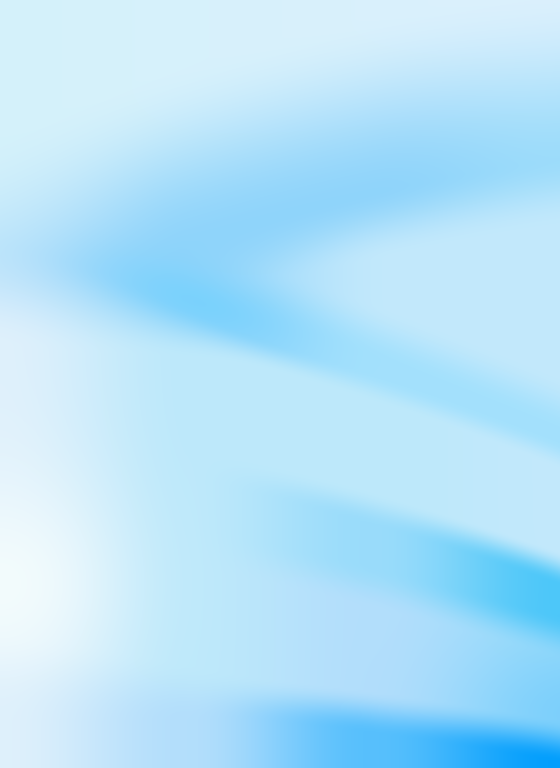
A WebGL 1 fragment shader for this background:

```glsl
precision highp float;
// Soft blue backdrop: a broad arc above a fan of sweeping translucent bands.
// Layers are painted from top to bottom; each fills the area below a quadratic
// edge with a four-stop horizontal colour ramp, then pale and blue glows are added.
uniform vec2 u_resolution;

// Edges: height = x + y*u + z*u*u, in canvas units
const vec3 ARC_EDGE    = vec3(0.610,  0.300, -0.110);
const vec3 WEDGE_EDGE  = vec3(0.550,  0.300, -0.100);
const vec3 STREAK_EDGE = vec3(0.735, -0.220, -0.040);
const vec3 VEIL_EDGE   = vec3(0.622, -0.142, -0.073);
const vec3 RIBBON_EDGE = vec3(0.440, -0.100, -0.080);
const vec3 MIST_EDGE   = vec3(0.330, -0.110, -0.050);
const vec3 FLOOR_EDGE  = vec3(0.115, -0.030, -0.050);

// Half widths of the edges at the left and right sides
const vec2 WEDGE_SOFT  = vec2(0.060, 0.045);
const vec2 STREAK_SOFT = vec2(0.060, 0.035);
const vec2 VEIL_SOFT   = vec2(0.070, 0.018);
const vec2 RIBBON_SOFT = vec2(0.045, 0.022);
const vec2 MIST_SOFT   = vec2(0.060, 0.028);
const vec2 FLOOR_SOFT  = vec2(0.060, 0.028);
const float ARC_FADE   = 0.22;

// Colours
const vec3 SKY_LEFT    = vec3(0.83, 0.945, 0.98);
const vec3 SKY_RIGHT   = vec3(0.86, 0.94, 0.99);
const vec3 LAVENDER    = vec3(0.69, 0.87, 0.98);
const vec3 ARC_BLUE    = vec3(0.56, 0.83, 0.98);
const vec3 ARC_RIGHT   = vec3(0.61, 0.86, 0.98);
const vec3 WEDGE_PALE  = vec3(0.76, 0.91, 0.985);
const vec3 STREAK_BLUE = vec3(0.47, 0.82, 0.99);
const vec3 STREAK_PALE = vec3(0.64, 0.88, 0.99);
const vec3 MILK        = vec3(0.87, 0.94, 0.985);
const vec3 ICE         = vec3(0.74, 0.91, 0.98);
const vec3 HAZE        = vec3(0.70, 0.87, 0.985);
const vec3 CYAN_MID    = vec3(0.60, 0.86, 0.98);
const vec3 CYAN        = vec3(0.30, 0.78, 0.975);
const vec3 AZURE_MID   = vec3(0.34, 0.75, 0.99);
const vec3 AZURE       = vec3(0.01, 0.62, 0.99);
const vec3 GLOW_WHITE  = vec3(0.95, 0.985, 0.99);

// Glows: centre and radius
const vec4 LEFT_GLOW   = vec4(0.00, 0.24, 0.20, 0.14);
const vec4 CORNER_GLOW = vec4(1.05, 0.07, 0.22, 0.09);
const vec4 STREAK_GLOW = vec4(0.36, 0.605, 0.16, 0.040);

float curve(vec3 e, float u) {
  return e.x + u * (e.y + u * e.z);
}

// Coverage of the region below an edge
float below(vec3 edge, vec2 soft, vec2 p) {
  float s = mix(soft.x, soft.y, smoothstep(0.0, 0.5, p.x));
  return 1.0 - smoothstep(-s, s, p.y - curve(edge, p.x));
}

// Evenly spaced four-stop gradient
vec3 ramp(vec3 a, vec3 b, vec3 c, vec3 d, float u) {
  float t = 3.0 * u;
  vec3 col = mix(a, b, smoothstep(0.0, 1.0, t));
  col = mix(col, c, smoothstep(1.0, 2.0, t));
  return mix(col, d, smoothstep(2.0, 3.0, t));
}

float glow(vec4 g, vec2 p) {
  vec2 d = (p - g.xy) / g.zw;
  return exp(-dot(d, d));
}

void main() {
  vec2 p = gl_FragCoord.xy / u_resolution;
  float u = p.x;

  // Sky fading into the broad arc
  vec3 sky = mix(SKY_LEFT, SKY_RIGHT, u);
  vec3 arc = ramp(LAVENDER, ARC_BLUE, ARC_BLUE, ARC_RIGHT, u);
  float rise = p.y - curve(ARC_EDGE, u);
  vec3 col = mix(arc, sky, smoothstep(-0.02, ARC_FADE, rise));

  // Pale wedge opening to the right, and the streak under it
  float wedge = below(WEDGE_EDGE, WEDGE_SOFT, p) * smoothstep(0.3, 0.7, u);
  col = mix(col, WEDGE_PALE, wedge);
  float streak = below(STREAK_EDGE, STREAK_SOFT, p) * smoothstep(0.3, 0.5, u);
  col = mix(col, ramp(ARC_BLUE, ARC_BLUE, STREAK_PALE, STREAK_PALE, u), streak);
  col = mix(col, STREAK_BLUE, 0.9 * glow(STREAK_GLOW, p + vec2(0.0, 0.22 * (u - 0.36))));

  // Alternating pale and blue bands
  vec3 veil = ramp(MILK, ICE, ICE, WEDGE_PALE, u);
  col = mix(col, veil, below(VEIL_EDGE, VEIL_SOFT, p));
  vec3 ribbon = ramp(MILK, ICE, CYAN_MID, CYAN, u);
  col = mix(col, ribbon, below(RIBBON_EDGE, RIBBON_SOFT, p));
  vec3 mist = ramp(MILK, ICE, HAZE, CYAN_MID, u);
  col = mix(col, mist, below(MIST_EDGE, MIST_SOFT, p));

  // Light at the left, blue at the lower right, then the vivid floor
  col = mix(col, GLOW_WHITE, glow(LEFT_GLOW, p));
  col = mix(col, AZURE_MID, 0.45 * glow(CORNER_GLOW, p));
  vec3 base = ramp(MILK, HAZE, AZURE_MID, AZURE, u);
  col = mix(col, base, below(FLOOR_EDGE, FLOOR_SOFT, p));

  gl_FragColor = vec4(col, 1.0);
}
```
